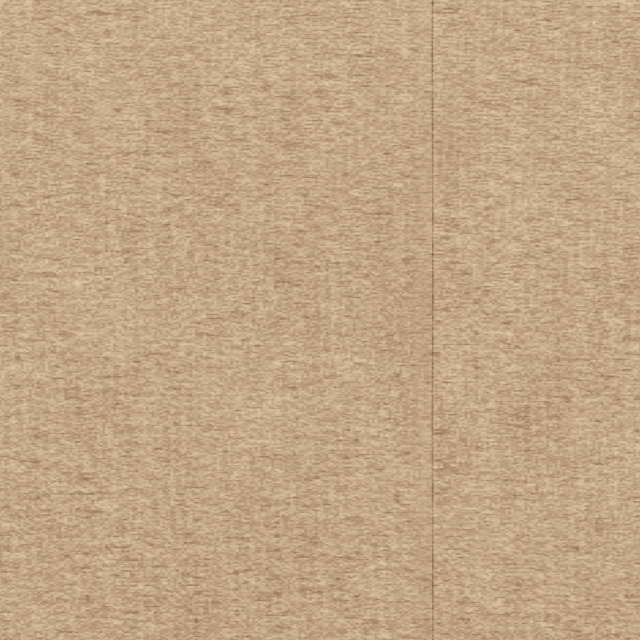
Reproduce this texture procedurally as a WebGL 2 fragment shader.

```glsl
#version 300 es
precision highp float;
// Tan woven upholstery cloth with fine horizontal threads and one vertical seam.
// Stretched value noise at several scales makes threads, grain and soft mottling;
// distance bands to a vertical line make the seam and its folded edge.

uniform vec2 u_resolution;
out vec4 fragColor;

const vec3 CLOTH = vec3(0.766, 0.658, 0.529);
const vec3 SHADE_TINT = vec3(1.0, 1.03, 1.0);
const float SEAM_X = 0.676;
const float FOLD_WIDTH = 0.030;

float hash(vec2 p) {
    return fract(sin(dot(p, vec2(127.1, 311.7))) * 43758.5453);
}

// Smooth value noise in 0..1
float noise(vec2 p) {
    vec2 cell = floor(p);
    vec2 f = fract(p);
    f = f * f * (3.0 - 2.0 * f);
    float low = mix(hash(cell), hash(cell + vec2(1.0, 0.0)), f.x);
    float high = mix(hash(cell + vec2(0.0, 1.0)), hash(cell + vec2(1.0, 1.0)), f.x);
    return mix(low, high, f.y);
}

// Noise centred on zero, with separate frequencies along each axis
float layer(vec2 uv, vec2 frequency, float seed) {
    return noise(uv * frequency + seed) - 0.5;
}

// Soft vertical band of given half width around x = centre
float band(float x, float centre, float halfWidth, float blur) {
    return 1.0 - smoothstep(halfWidth, halfWidth + blur, abs(x - centre));
}

// Threads bend gently, more strongly towards the upper left
vec2 bendThreads(vec2 uv) {
    float slack = mix(0.002, 0.007, smoothstep(0.6, 0.0, uv.x) * uv.y);
    float bend = layer(uv, vec2(26.0, 16.0), 3.7);
    return uv + vec2(0.0, bend * slack);
}

// Threads, grain and short dark gaps between threads
float weave(vec2 uv) {
    float tone = 0.085 * layer(uv, vec2(80.0, 300.0), 11.3);
    tone += 0.040 * layer(uv, vec2(30.0, 170.0), 29.1);
    tone += 0.145 * layer(uv, vec2(235.0, 350.0), 47.9);
    float gap = noise(uv * vec2(64.0, 300.0) + 71.3);
    return tone - 0.085 * smoothstep(0.68, 0.95, gap);
}

// Broad uneven wear, faint vertical streaks and slow falloff of light
float mottling(vec2 uv) {
    float tone = 0.022 * layer(uv, vec2(6.0, 5.0), 5.2);
    tone += 0.020 * layer(uv, vec2(19.0, 15.0), 83.6);
    tone += 0.012 * layer(uv, vec2(38.0, 6.0), 19.4);
    return tone + 0.026 * (uv.y - 0.5);
}

// Thin dark join with a folded strip on its left
float seam(vec2 uv, float pixel) {
    float blur = max(pixel, 0.0018);
    float x = uv.x + 0.0008 * layer(uv, vec2(1.0, 9.0), 7.7);
    float strength = 0.13 + 0.12 * layer(uv, vec2(1.0, 60.0), 37.0);
    float join = band(x, SEAM_X, 0.0005, blur) * strength;
    float crease = band(x, SEAM_X - FOLD_WIDTH, 0.001, 0.004) * 0.014;
    float lip = band(x, SEAM_X + 0.006, 0.001, 0.005) * 0.010;
    float fold = band(x, SEAM_X - 0.5 * FOLD_WIDTH, 0.010, 0.006) * 0.004;
    return lip - join - crease - fold;
}

void main() {
    vec2 uv = gl_FragCoord.xy / u_resolution;
    float pixel = 1.0 / u_resolution.x;

    // The folded strip is pressed flatter than the open cloth
    float pressed = band(uv.x, SEAM_X - 0.5 * FOLD_WIDTH, 0.012, 0.004);
    float tone = weave(bendThreads(uv)) * mix(1.0, 0.8, pressed);
    tone += mottling(uv) + seam(uv, pixel);

    fragColor = vec4(clamp(CLOTH + tone * SHADE_TINT, 0.0, 1.0), 1.0);
}
```
